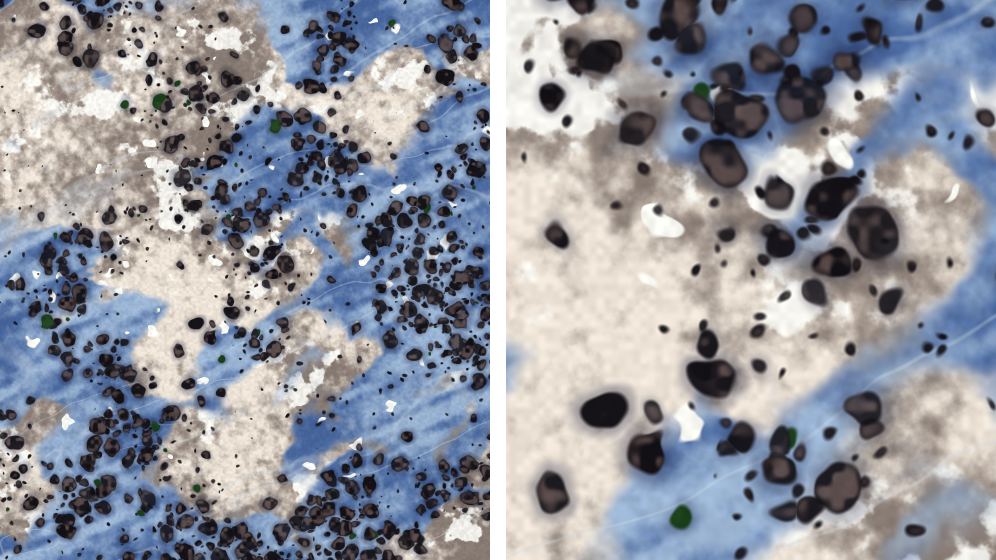
Left: the whole. Right: its middle third, enlarged.
Give the GLSL for this texture, as a Shadertoy shader.

```glsl
#define STAIN_SCALE 4.2
#define STAIN_LEVEL 0.525
#define CLUMP_SCALE 8.5
#define EDGE 0.0018
#define CREAM vec3(0.93, 0.89, 0.84)
#define TAUPE vec3(0.53, 0.48, 0.45)
#define PALE_BLUE vec3(0.60, 0.71, 0.84)
#define DEEP_BLUE vec3(0.25, 0.38, 0.61)
#define INK vec3(0.07, 0.06, 0.08)
#define BROWN vec3(0.37, 0.30, 0.29)
#define WHITE vec3(0.98, 0.98, 0.96)

float hash(vec2 c) {
    vec3 q = fract(c.xyx * 0.1031);
    q += dot(q, q.yzx + 33.33);
    return fract((q.x + q.y) * q.z);
}

float noise(vec2 p) {
    vec2 i = floor(p), f = fract(p);
    f = f * f * (3.0 - 2.0 * f);
    return mix(mix(hash(i), hash(i + vec2(1, 0)), f.x),
               mix(hash(i + vec2(0, 1)), hash(i + vec2(1, 1)), f.x), f.y);
}

float fbm(vec2 p) {
    float sum = 0.0, amp = 0.53;
    for (int i = 0; i < 4; i++) {
        sum += amp * noise(p);
        p = mat2(1.6, 1.2, -1.2, 1.6) * p + 17.3;
        amp *= 0.5;
    }
    return sum;
}

// Coordinates along and across the tissue direction
vec2 alongGrain(vec2 p) {
    return mat2(0.92, -0.39, 0.39, 0.92) * p;
}

// Coverage of the blue stain, 0 to 1
float stain(vec2 p) {
    vec2 g = alongGrain(p) * vec2(1.0, 1.5) * STAIN_SCALE;
    g += 0.5 * noise(p * 11.0);
    vec2 c = p - vec2(0.6, 0.42);
    float field = fbm(g + 3.7) + 0.11 * exp(-14.0 * dot(c, c));
    return smoothstep(-0.035, 0.04, field - STAIN_LEVEL);
}

// Chance of a cell body, high in clumps and in stained tissue
float clump(vec2 p) {
    float group = smoothstep(0.46, 0.74, noise(p * CLUMP_SCALE + 41.0));
    return (0.05 + group) * mix(0.3, 1.0, stain(p));
}

// Scattered blobs: x = signed distance, y = random id
vec2 blobs(vec2 p, float size, vec2 radii, float amount, float clumping, float seed) {
    vec2 best = vec2(1.0, 0.0);
    vec2 home = floor(p / size);
    for (int y = -1; y <= 1; y++)
    for (int x = -1; x <= 1; x++) {
        vec2 cell = home + vec2(x, y);
        vec2 key = cell + seed;
        vec2 centre = (cell + vec2(hash(key), hash(key + 57.0))) * size;
        float id = hash(key + 113.0);
        float turn = 6.283 * id;
        vec2 v = p - centre;
        float squash = dot(v, vec2(cos(turn), sin(turn)));
        float d = sqrt(dot(v, v) + 0.5 * squash * squash);
        d -= size * mix(radii.x, radii.y, hash(key + 171.0));
        if (d < best.x) {
            float chance = amount * mix(1.0, clump(centre), clumping);
            if (hash(key + 229.0) < chance) best = vec2(d, id);
        }
    }
    return best;
}

// Paints dark cell bodies with a mottled brown inside
vec3 paintBodies(vec3 col, vec2 p, vec2 blob, float lightness) {
    float mottle = smoothstep(0.35, 0.8, noise(p * 130.0 + blob.y * 9.0));
    float inside = smoothstep(0.0, -0.006, blob.x);
    vec3 body = mix(INK, BROWN, lightness * mottle * (0.4 + 0.6 * inside));
    body = mix(body, vec3(0.10, 0.28, 0.10), 0.8 * step(0.97, blob.y));
    float cover = smoothstep(EDGE, -EDGE, blob.x);
    return mix(col, body, cover * mix(0.82, 1.0, fract(blob.y * 7.0)));
}

void mainImage(out vec4 fragColor, in vec2 fragCoord) {
    vec2 p = fragCoord / iResolution.y;
    vec2 g = alongGrain(p);
    vec2 wobble = vec2(noise(p * 85.0), noise(p * 85.0 + 31.0)) - 0.5;
    float fine = fbm(p * 75.0);

    // Pale ground with taupe mottling and bright gaps
    float tone = 0.62 * fbm(p * 7.0 + 9.0) + 0.38 * fine;
    vec3 col = mix(TAUPE, CREAM, smoothstep(0.36, 0.66, tone));
    float gap = fbm(p * vec2(13.0, 16.0) + 23.0) + 0.25 * (fine - 0.5);
    col = mix(col, WHITE, 0.9 * smoothstep(0.63, 0.70, gap));

    // Blue stain with streaks and thin fibres
    float blue = stain(p + 0.007 * wobble);
    float depth = 0.5 * fbm(p * 8.0 + 61.0) + 0.25 * fine
                + 0.25 * noise(g * vec2(10.0, 70.0));
    vec3 dye = mix(PALE_BLUE, DEEP_BLUE, smoothstep(0.36, 0.68, depth));
    col = mix(col, dye, blue * 0.94);
    float ridge = 1.0 - abs(2.0 * noise(g * vec2(4.0, 22.0) + 2.0 * fbm(p * 5.0)) - 1.0);
    col = mix(col, vec3(0.80, 0.85, 0.90), 0.35 * smoothstep(0.92, 1.0, ridge));

    // Bright angular holes
    vec2 holes = blobs(p + 0.014 * wobble, 0.036, vec2(0.10, 0.32), 0.09, 0.0, 300.0);
    col = mix(col, WHITE, smoothstep(EDGE, -EDGE, holes.x));

    // Cell bodies in three sizes, large ones with a dusky halo
    vec2 q = p + 0.006 * wobble;
    vec2 large = blobs(q, 0.034, vec2(0.26, 0.52), 0.95, 1.0, 500.0);
    vec2 medium = blobs(q, 0.021, vec2(0.20, 0.45), 0.70, 1.0, 700.0);
    vec2 small = blobs(q, 0.014, vec2(0.12, 0.32), 0.55, 0.8, 900.0);
    float halo = smoothstep(0.013, 0.0, min(large.x, medium.x + 0.004));
    col = mix(col, col * vec3(0.60, 0.61, 0.68), 0.7 * halo);
    small.x += 0.006 * smoothstep(0.45, 0.7, noise(p * 6.0 + 77.0));
    col = paintBodies(col, p, small, 0.5);
    col = paintBodies(col, p, medium, 0.7);
    col = paintBodies(col, p, large, 0.9);

    // Fine grain
    col *= 0.95 + 0.10 * noise(p * 230.0);
    fragColor = vec4(clamp(col, 0.0, 1.0), 1.0);
}
```
